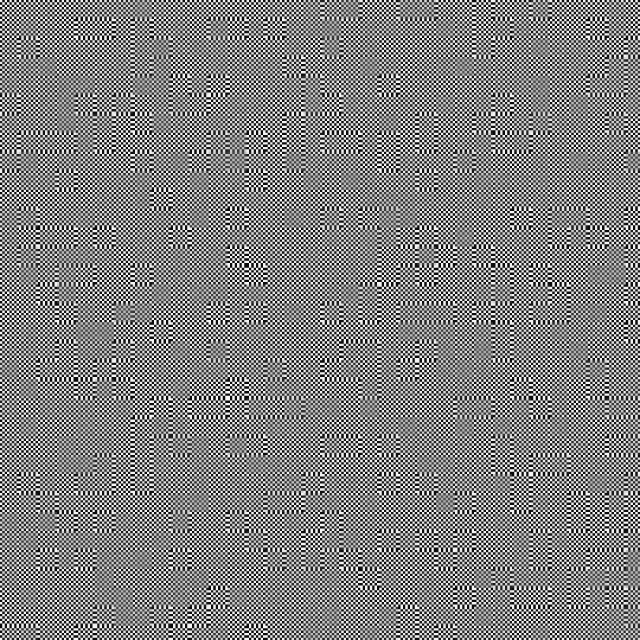
This pattern is drawn by a Shadertoy shader. Its source:

```glsl
#define BLOCKS 33.75
#define CELLS 8.0
#define MID_GREY 0.5
#define SWING 0.46
#define FADED 0.42
#define EDGE_BOOST 1.18
#define FLIP_CHANCE 0.22
#define DRIFT_SCALE 0.3
#define DRIFT 0.25
#define GRAIN 0.12
#define SAMPLES 4

float hash(vec2 p) {
    vec3 q = fract(vec3(p.xyx) * 0.1031);
    q += dot(q, q.yzx + 33.33);
    return fract((q.x + q.y) * q.z);
}

vec2 gradient(vec2 p) {
    float angle = 6.2832 * hash(p + 71.0);
    return vec2(cos(angle), sin(angle));
}

float gradientNoise(vec2 p) {
    vec2 i = floor(p), f = fract(p);
    vec2 u = f * f * (3.0 - 2.0 * f);
    vec2 e = vec2(1.0, 0.0);
    float low = mix(dot(gradient(i), f), dot(gradient(i + e), f - e), u.x);
    float high = mix(dot(gradient(i + e.yx), f - e.yx),
                     dot(gradient(i + 1.0), f - 1.0), u.x);
    return mix(low, high, u.y);
}

// Contrast varies per block, with a slow drift over neighbours
float blockContrast(vec2 block) {
    float contrast = mix(FADED, 1.0, sqrt(hash(block + 5.0)));
    return contrast + DRIFT * gradientNoise(block * DRIFT_SCALE + 0.37);
}

float checker(vec2 p) {
    vec2 grid = p * BLOCKS;
    vec2 block = floor(grid);
    vec2 cell = floor(fract(grid) * CELLS);

    // Some blocks swap phase, doubling the cells along their seams
    float flip = step(hash(block + 19.0), FLIP_CHANCE);
    float parity = 1.0 - 2.0 * mod(cell.x + cell.y + flip, 2.0);

    // Cells on the rim of a block are stronger
    vec2 fromCentre = abs(cell - 0.5 * (CELLS - 1.0));
    float rim = step(0.5 * CELLS - 1.0, max(fromCentre.x, fromCentre.y));
    float contrast = blockContrast(block) * mix(1.0, EDGE_BOOST, rim);
    contrast += GRAIN * (hash(block * CELLS + cell + 43.0) - 0.5);
    return MID_GREY + SWING * parity * clamp(contrast, 0.0, 1.0);
}

void mainImage(out vec4 fragColor, in vec2 fragCoord) {
    // Average over the pixel footprint to smooth the fine cells
    float shade = 0.0;
    for (int j = 0; j < SAMPLES; j++) {
        for (int i = 0; i < SAMPLES; i++) {
            vec2 offset = (vec2(i, j) + 0.5) / float(SAMPLES) - 0.5;
            vec2 p = (fragCoord + offset) / iResolution.y;
            shade += checker(vec2(p.x, 1.0 - p.y));
        }
    }
    fragColor = vec4(vec3(shade / float(SAMPLES * SAMPLES)), 1.0);
}
```
